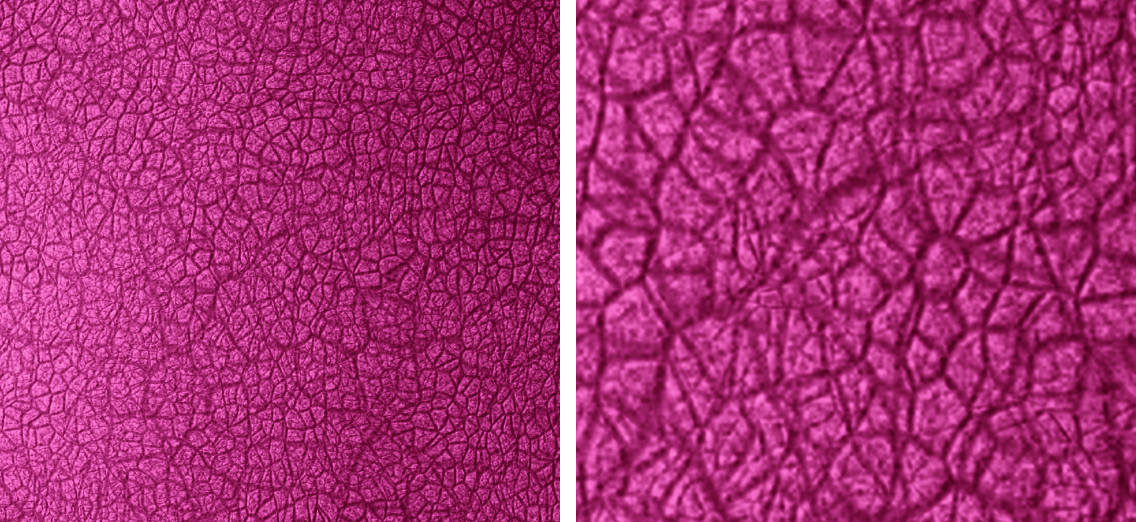
Left, the full canvas; right, a detail of the centre.
A Shadertoy shader for this texture:

```glsl
// Metallic magenta leather: warped Voronoi creases at three sizes form a
// height field, lit from the upper left. Fine speckle gives the foil grain,
// and a broad sheen fades from the left side to the dark upper right.

const vec3 SHADOW = vec3(0.31, 0.01, 0.13);
const vec3 WINE   = vec3(0.47, 0.05, 0.25);
const vec3 ROSE   = vec3(0.68, 0.16, 0.46);
const vec3 PINK   = vec3(0.94, 0.39, 0.75);
const vec3 GLINT  = vec3(1.00, 0.60, 0.88);

vec2 hash22(vec2 p) {
    vec3 q = fract(p.xyx * vec3(0.1031, 0.1030, 0.0973));
    q += dot(q, q.yzx + 33.33);
    return fract((q.xx + q.yz) * q.zy);
}

float noise(vec2 p) {
    vec2 cell = floor(p), f = fract(p);
    f = f * f * (3.0 - 2.0 * f);
    float low = mix(hash22(cell).x, hash22(cell + vec2(1, 0)).x, f.x);
    float high = mix(hash22(cell + vec2(0, 1)).x, hash22(cell + vec2(1, 1)).x, f.x);
    return mix(low, high, f.y);
}

vec2 noise2(vec2 p) {
    return vec2(noise(p), noise(p + vec2(37.2, 91.7))) - 0.5;
}

// Distance to the nearest Voronoi border, in cell units.
float borderDistance(vec2 p) {
    vec2 cell = floor(p), f = fract(p);
    vec2 nearest = vec2(0.0);
    float best = 8.0;
    for (int y = -1; y <= 1; y++)
    for (int x = -1; x <= 1; x++) {
        vec2 offset = vec2(x, y);
        vec2 r = offset + hash22(cell + offset) - f;
        float d = dot(r, r);
        if (d < best) { best = d; nearest = r; }
    }
    float border = 8.0;
    for (int y = -2; y <= 2; y++)
    for (int x = -2; x <= 2; x++) {
        vec2 offset = vec2(x, y);
        vec2 r = offset + hash22(cell + offset) - f;
        vec2 gap = r - nearest;
        if (dot(gap, gap) > 0.0001)
            border = min(border, dot(0.5 * (r + nearest), normalize(gap)));
    }
    return border;
}

// Height factor of one crease network: 1 on the cells, 1 - depth in the cracks.
float creases(vec2 p, float width, float depth) {
    return 1.0 - depth * (1.0 - smoothstep(0.0, width, borderDistance(p)));
}

float leatherHeight(vec2 p) {
    vec2 q = p + 0.05 * noise2(p * 5.0) + 0.011 * noise2(p * 31.0);
    float wear = noise(p * 11.0 + 5.0);
    float folds = creases(q * vec2(13.0, 9.5) + 3.0, 0.075, 0.55);
    float pebbles = creases(q * vec2(37.0, 31.0), 0.17, mix(0.45, 0.85, wear));
    float wrinkles = creases(q * vec2(66.0, 72.0) + 17.0, 0.2, mix(0.45, 0.15, wear));
    return folds * pebbles * wrinkles;
}

// Broad reflection, strongest at the left and weakest at the upper right.
float sheen(vec2 p) {
    float fade = mix(0.66, 0.24, smoothstep(-0.1, 1.05, p.x));
    float glow = 0.16 * exp(-dot((p - vec2(0.03, 0.38)) * vec2(4.5, 3.0),
                                 (p - vec2(0.03, 0.38)) * vec2(4.5, 3.0)));
    float corner = 0.16 * smoothstep(0.55, 0.0, distance(p, vec2(1.0, 0.9)));
    return fade + glow - corner + 0.12 * (noise(p * 6.0) - 0.5);
}

float speckle(vec2 p) {
    return 0.65 * (noise(p * 250.0) - 0.5) + 0.55 * (noise(p * 410.0 + 9.0) - 0.5);
}

vec3 foilColour(float tone) {
    vec3 colour = mix(SHADOW, WINE, clamp((tone + 0.35) / 0.35, 0.0, 1.0));
    colour = mix(colour, ROSE, clamp(tone / 0.45, 0.0, 1.0));
    colour = mix(colour, PINK, clamp((tone - 0.45) / 0.55, 0.0, 1.0));
    return mix(colour, GLINT, clamp((tone - 1.0) / 0.6, 0.0, 1.0));
}

void mainImage(out vec4 fragColor, in vec2 fragCoord) {
    vec2 p = fragCoord / iResolution.x;

    // Directional slope, measured across the creases towards the light
    vec2 lightStep = 0.0015 * normalize(vec2(-0.9, 0.45));
    float behind = leatherHeight(p - lightStep);
    float ahead = leatherHeight(p + lightStep);
    float height = 0.5 * (behind + ahead);
    float slope = behind - ahead;

    // Sheen, relief, dark cracks and grain
    float tone = sheen(p) + 0.17 + 0.85 * slope - 0.65 * (1.0 - height);
    tone += speckle(p) * mix(0.4, 1.0, height);

    fragColor = vec4(foilColour(tone), 1.0);
}
```
